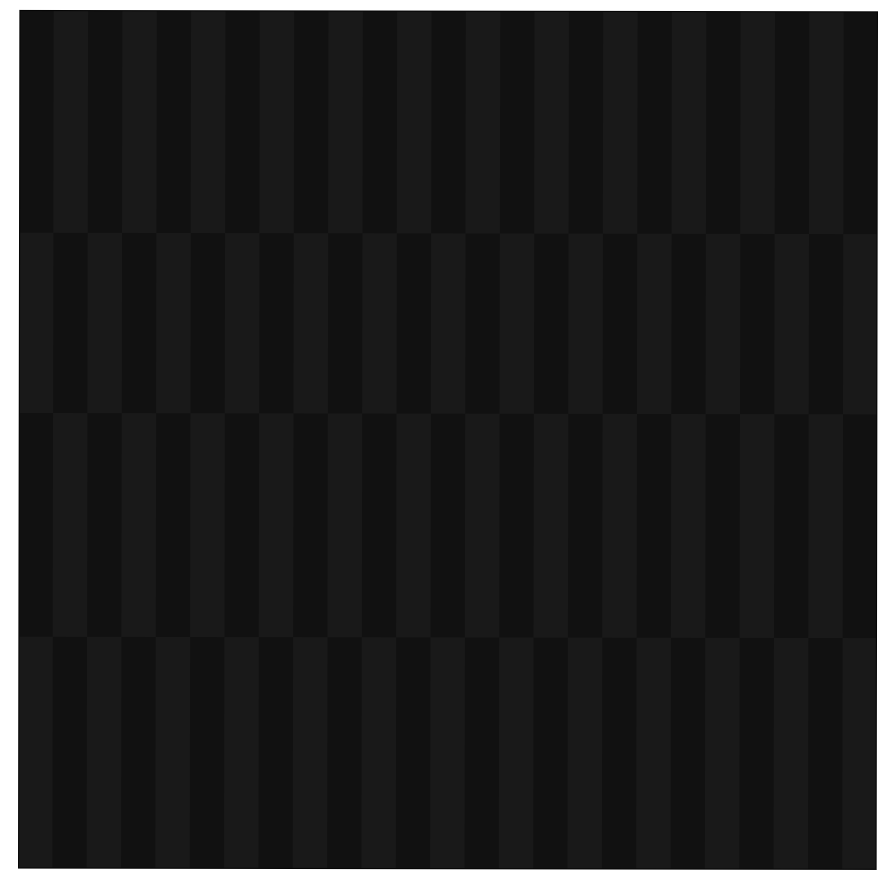
Reproduce this pattern procedurally as a WebGL 2 fragment shader.

```glsl
#version 300 es
precision highp float;

uniform vec2 u_resolution;
out vec4 outColor;

const vec3 PAPER = vec3(1.0);
const vec3 DARK_CELL = vec3(0.067);
const vec3 LIGHT_CELL = vec3(0.098);
const vec3 RIM = vec3(0.02);

const vec2 PANEL_CENTER = vec2(0.5, 0.509);
const float PANEL_SIZE = 0.9583;
const float PANEL_TILT = 0.0016;   // clockwise, radians
const float RIM_WIDTH = 0.0013;
const float COLUMNS = 25.0;
const vec3 ROW_EDGES = vec3(0.2700, 0.5306, 0.7405);   // fractions of panel height

// Antialiased sign of a distance: -1 to 1 across one pixel.
float softSign(float dist, float pixel) {
    return clamp(2.0 * dist / pixel, -1.0, 1.0);
}

float boxDistance(vec2 p, float halfSize) {
    vec2 q = abs(p) - halfSize;
    return length(max(q, 0.0)) + min(max(q.x, q.y), 0.0);
}

// +1 in dark cells, -1 in light ones; every row edge flips the columns.
float checkerSign(vec2 cell, float pixel) {
    float fromEvenCenter = abs(mod(cell.x * COLUMNS + 0.5, 2.0) - 1.0);
    float parity = softSign((0.5 - fromEvenCenter) / COLUMNS, pixel);
    for (int i = 0; i < 3; i++) {
        parity *= softSign(cell.y - ROW_EDGES[i], pixel);
    }
    return parity;
}

void main() {
    float side = min(u_resolution.x, u_resolution.y);
    float pixel = 1.0 / side;
    vec2 uv = (gl_FragCoord.xy - 0.5 * u_resolution) / side + 0.5;

    // Undo the slight tilt of the panel
    vec2 p = uv - PANEL_CENTER;
    float c = cos(PANEL_TILT);
    float s = sin(PANEL_TILT);
    p = vec2(c * p.x - s * p.y, s * p.x + c * p.y);

    // Checkered cells
    float parity = checkerSign(p / PANEL_SIZE + 0.5, pixel / PANEL_SIZE);
    vec3 color = mix(LIGHT_CELL, DARK_CELL, 0.5 + 0.5 * parity);

    // Thin rim, then the paper around the panel
    float edge = boxDistance(p, 0.5 * PANEL_SIZE);
    color = mix(color, RIM, 0.5 + 0.5 * softSign(edge + RIM_WIDTH, pixel));
    color = mix(color, PAPER, 0.5 + 0.5 * softSign(edge, pixel));

    outColor = vec4(color, 1.0);
}
```
